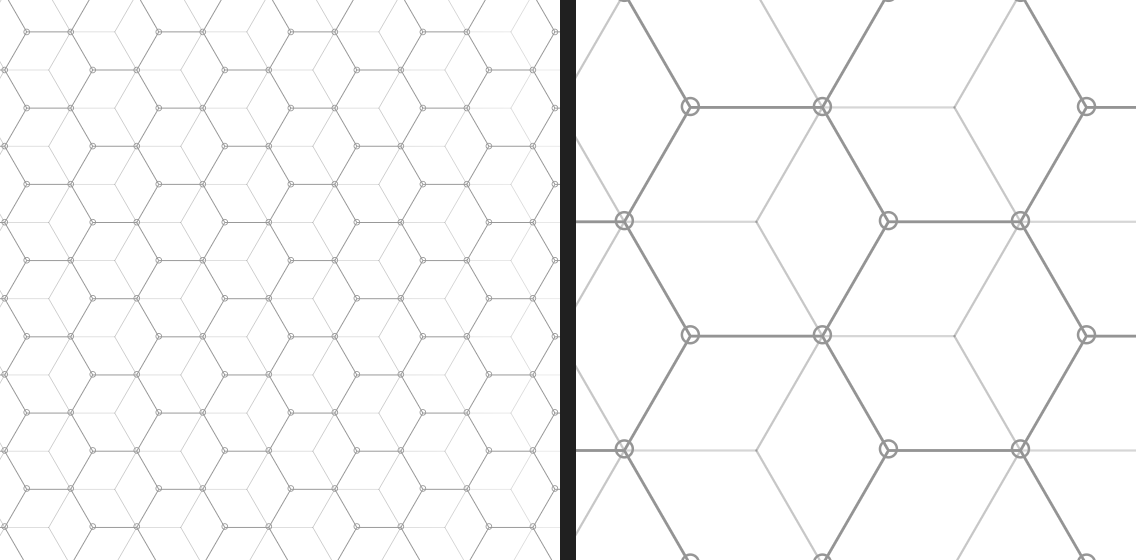
Left: the whole. Right: its middle third, enlarged.
A WebGL 2 fragment shader for this pattern:

```glsl
#version 300 es
precision highp float;
// Thin grey honeycomb with ringed corners and faint cube edges inside each cell.

uniform vec2 u_resolution;
out vec4 outColor;

const float ROOT3 = 1.7320508;

// Offset from the nearest hexagon centre; hexagon sides have length 1.
vec2 hexCell(vec2 p) {
    vec2 period = vec2(3.0, ROOT3);
    vec2 a = mod(p + 0.5 * period, period) - 0.5 * period;
    vec2 b = mod(p, period) - 0.5 * period;
    return dot(a, a) < dot(b, b) ? a : b;
}

// Distance to a spoke running from the centre to a unit direction.
float spokeDistance(vec2 p, vec2 direction) {
    return length(p - direction * clamp(dot(p, direction), 0.0, 1.0));
}

// Coverage of a line of the given width, softened over one pixel.
float stroke(float dist, float width, float pixel) {
    return clamp((0.5 * width - abs(dist)) / pixel + 0.5, 0.0, 1.0);
}

void main() {
    vec2 uv = gl_FragCoord.xy / u_resolution.y;
    float side = 0.0786;
    float pixel = 1.0 / (u_resolution.y * side);
    vec2 p = (vec2(uv.x, 1.0 - uv.y) - vec2(0.0870, 0.1250)) / side;
    vec2 cell = hexCell(p);
    vec2 folded = abs(cell);

    // Faint inner edges, paler when level and toward the right
    float level = spokeDistance(cell, vec2(-1.0, 0.0));
    float slanted = spokeDistance(vec2(cell.x, folded.y), vec2(0.5, 0.5 * ROOT3));
    float fade = 1.0 - 0.35 * smoothstep(0.65, 1.0, uv.x);
    vec3 color = vec3(1.0);
    color -= 0.16 * fade * stroke(level, 0.017, pixel);
    color -= 0.22 * fade * stroke(slanted, 0.017, pixel);

    // Hexagon outlines
    float border = 0.5 * ROOT3 - max(folded.y, dot(folded, vec2(0.5 * ROOT3, 0.5)));
    color = mix(color, vec3(0.58), stroke(border, 0.0215, pixel));

    // Corner rings, spaced slightly tighter down the canvas than the lines
    vec2 ringCell = abs(hexCell(p * vec2(1.0, 1.002)));
    float corner = min(length(ringCell - vec2(1.0, 0.0)),
                       length(ringCell - vec2(0.5, 0.5 * ROOT3)));
    color = mix(color, vec3(0.59), stroke(corner - 0.064, 0.019, pixel));

    outColor = vec4(color, 1.0);
}
```
